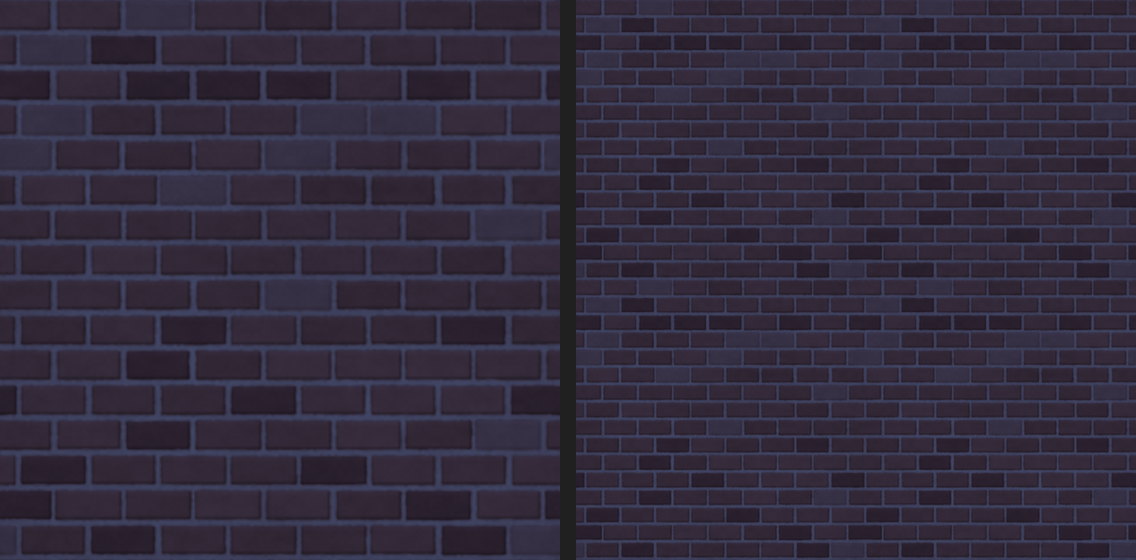
Left: one tile. Right: repeated 2 by 2.
Write a Shadertoy shader that draws this texture.

```glsl
// Dusky brick wall in running bond: 8 bricks across, 16 courses up.
// Each brick is a rounded box with a shaded lip and its own tone, set in
// blue mortar; wrapping noise wears the edges and mottles both materials.

float hash(vec2 p) {
    return fract(sin(dot(p, vec2(127.1, 311.7))) * 43758.5453);
}

// Value noise on the unit tile, with a whole number of cells per side
float tileNoise(vec2 uv, vec2 cells) {
    vec2 p = uv * cells, i = floor(p), f = fract(p);
    f = f * f * (3.0 - 2.0 * f);
    vec2 a = mod(i, cells), b = mod(i + 1.0, cells);
    return mix(mix(hash(a), hash(vec2(b.x, a.y)), f.x),
               mix(hash(vec2(a.x, b.y)), hash(b), f.x), f.y);
}

float roundedBox(vec2 p, vec2 halfSize, float radius) {
    vec2 q = abs(p) - halfSize + radius;
    return length(max(q, 0.0)) + min(max(q.x, q.y), 0.0) - radius;
}

void mainImage(out vec4 fragColor, in vec2 fragCoord) {
    vec2 uv = fragCoord / iResolution.xy;
    float pixel = 16.0 / iResolution.y;

    // Running bond: every second course shifts by half a brick
    vec2 grid = uv * vec2(8.0, 16.0) - vec2(0.265, 0.06);
    grid.x -= 0.5 * mod(floor(grid.y), 2.0);
    vec2 id = mod(floor(grid), vec2(8.0, 16.0));
    vec2 p = (fract(grid) - 0.5) * vec2(2.0, 1.0);   // one course is 1 high

    // Brick outline: slightly uneven sizes and worn edges
    float broad = tileNoise(uv, vec2(6.0));
    float medium = tileNoise(uv, vec2(40.0, 56.0));
    float fine = tileNoise(uv, vec2(160.0));
    vec2 halfSize = vec2(0.94, 0.41);
    halfSize -= vec2(0.05, 0.02) * vec2(hash(id + 17.3), hash(id + 41.9));
    p += vec2(0.03, 0.015) * (vec2(hash(id + 5.7), hash(id + 8.1)) - 0.5);
    float wear = 0.025 * (medium - 0.5) + 0.02 * (fine - 0.5);
    float d = roundedBox(p, halfSize, 0.06) + wear;

    // Brick tone: mostly plum, with some dark and some bluish bricks
    float tone = hash(id + 2.6);
    float pale = step(0.87, tone);
    vec3 brick = mix(vec3(0.188, 0.148, 0.202), vec3(0.208, 0.168, 0.230), hash(id + 63.2));
    brick = mix(brick, vec3(0.163, 0.125, 0.178), step(tone, 0.15));
    brick = mix(brick, vec3(0.213, 0.190, 0.270), pale);
    brick *= 1.0 + 0.07 * (medium - 0.5) + 0.05 * (fine - 0.5) + 0.06 * (broad - 0.5);

    // Lip: dark along the bottom and right, fainter on the left, lit on top
    vec2 low = halfSize + p, high = halfSize - p;
    float shade = 0.20 * smoothstep(0.13, 0.02, low.y)
                + 0.20 * smoothstep(0.12, 0.02, high.x)
                + 0.10 * smoothstep(0.10, 0.02, low.x);
    brick *= 1.0 - min(shade, 0.25) * (1.0 - 0.5 * pale);
    brick += vec3(0.010, 0.010, 0.018) * smoothstep(0.16, 0.03, high.y);

    // Mortar: brightest mid-joint, in uneven blue patches
    float patchy = 0.6 * broad + 0.4 * tileNoise(uv, vec2(20.0, 32.0));
    float glow = smoothstep(0.0, 0.09, d) * (0.55 + 0.7 * patchy);
    vec3 mortar = mix(vec3(0.215, 0.200, 0.290), vec3(0.245, 0.262, 0.378), glow);
    mortar *= 1.0 + 0.06 * (fine - 0.5);

    float edge = 0.022 + 0.5 * pixel;
    vec3 color = mix(brick, mortar, smoothstep(-edge, edge, d));
    fragColor = vec4(color, 1.0);
}
```
